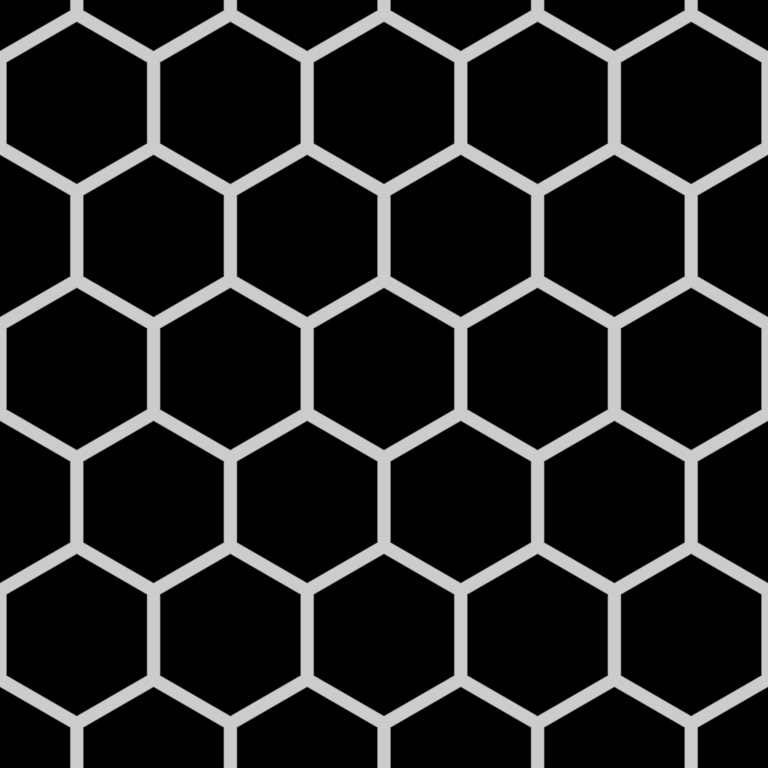
Give the GLSL for this pattern, as a three.js fragment shader.

```glsl
// Honeycomb of pale grey outlines on black, five upright hexagons across.
// Each point is folded into its nearest cell of two interleaved rectangular
// grids, then shaded by its distance to the border of that hexagon.

varying vec2 vUv;

const float CELLS_ACROSS = 5.0;
const float SQRT3 = 1.7320508;
const float LINE_INNER = 0.036; // half width of solid line, in cell widths
const float LINE_OUTER = 0.050; // half width where the soft edge ends
const vec3 LINE_COLOR = vec3(0.8);
const vec3 BACKGROUND = vec3(0.0);

// Offset from the centre of the nearest hexagon of unit width
vec2 hexLocal(vec2 p) {
  vec2 period = vec2(1.0, SQRT3);
  vec2 a = mod(p + 0.5 * period, period) - 0.5 * period;
  vec2 b = mod(p, period) - 0.5 * period;
  return dot(a, a) < dot(b, b) ? a : b;
}

// Distance from a point inside the unit hexagon to its nearest side
float hexBorderDistance(vec2 local) {
  vec2 q = abs(local);
  return 0.5 - max(q.x, dot(q, vec2(0.5, 0.5 * SQRT3)));
}

// Soft-edged line coverage for a given distance to the line centre
float lineMask(float dist, float inner, float outer) {
  return 1.0 - smoothstep(inner, outer, dist);
}

void main() {
  vec2 local = hexLocal(vUv * CELLS_ACROSS);
  float line = lineMask(hexBorderDistance(local), LINE_INNER, LINE_OUTER);
  gl_FragColor = vec4(mix(BACKGROUND, LINE_COLOR, line), 1.0);
}
```
